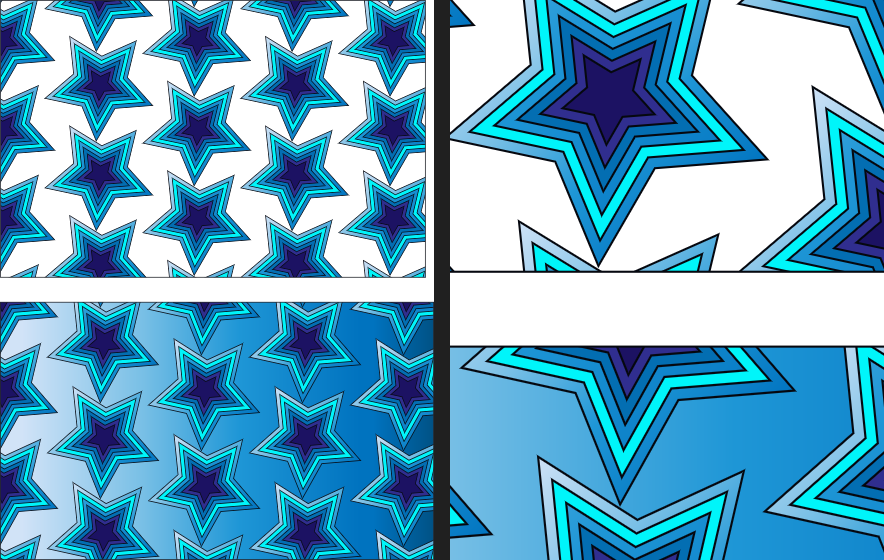
Left, the full canvas; right, a detail of the centre.
Write a Shadertoy shader that draws this pattern.

```glsl
const float TAU = 6.2831853;
const float STAR_RADIUS = 0.1305;
const float STAR_TILT = -0.38;
const float NOTCH = 0.5;
const float LINE_HALF = 0.0008;
const vec2 PITCH = vec2(0.2256, 0.2064);
const vec3 INK = vec3(0.02, 0.03, 0.06);

float ramp(float a, float b, float t) {
    return clamp((t - a) / (b - a), 0.0, 1.0);
}

// Pale to deep blue
vec3 blueRamp(float t) {
    vec3 c = mix(vec3(0.82, 0.89, 0.97), vec3(0.47, 0.75, 0.90), ramp(0.05, 0.33, t));
    c = mix(c, vec3(0.12, 0.59, 0.84), ramp(0.33, 0.55, t));
    c = mix(c, vec3(0.00, 0.45, 0.75), ramp(0.55, 0.83, t));
    return mix(c, vec3(0.00, 0.32, 0.52), ramp(0.86, 1.0, t));
}

float fillCover(float d, float px) {
    return clamp(0.5 - d / px, 0.0, 1.0);
}

float lineCover(float d, float px) {
    return fillCover(abs(d) - LINE_HALF, px);
}

// Normal of the folded star edge that joins tip (1, 0) to the notch
vec2 edgeNormal(float notch) {
    vec2 n = notch * vec2(cos(TAU / 10.0), sin(TAU / 10.0));
    return normalize(vec2(n.y, 1.0 - n.x));
}

// Radius of the concentric star that passes through p
float starGauge(vec2 p, float tilt, vec2 normal) {
    float sector = TAU / 5.0;
    float a = mod(atan(p.y, p.x) - tilt + 0.5 * sector, sector) - 0.5 * sector;
    return dot(length(p) * vec2(cos(a), abs(sin(a))), normal) / normal.x;
}

// Offset from the closest star in columns staggered by half a row
vec2 nearestStar(vec2 p, vec2 pitch, vec2 normal) {
    vec2 best = vec2(9.0);
    float bestGauge = 99.0;
    float middle = floor(p.x / pitch.x + 0.5);
    for (int i = -1; i <= 1; i++) {
        float column = middle + float(i);
        float shift = 0.5 * mod(column, 2.0);
        float row = floor(p.y / pitch.y - shift + 0.5);
        for (int j = -1; j <= 1; j++) {
            vec2 local = p - vec2(column, row + float(j) + shift) * pitch;
            float gauge = starGauge(local, STAR_TILT, normal);
            if (gauge < bestGauge) {
                bestGauge = gauge;
                best = local;
            }
        }
    }
    return best;
}

// Nested outlined bands, painted from the rim inward
vec3 paintStars(vec3 ground, vec2 p, float px) {
    vec2 normal = edgeNormal(NOTCH);
    vec2 local = nearestStar(p, PITCH, normal) / STAR_RADIUS;
    float gauge = starGauge(local, STAR_TILT, normal);
    float slant = 0.5 + 0.5 * dot(local, vec2(0.7071, -0.7071));
    float sizes[6] = float[6](1.0, 0.85, 0.70, 0.56, 0.42, 0.285);
    vec3 bands[6] = vec3[6](
        blueRamp(0.05 + 0.8 * slant),
        vec3(0.00, 0.96, 0.98),
        blueRamp(0.45 + 0.35 * slant),
        vec3(0.01, 0.43, 0.70),
        vec3(0.19, 0.18, 0.56),
        vec3(0.11, 0.07, 0.39));
    vec3 color = ground;
    for (int i = 0; i < 6; i++) {
        float d = (gauge - sizes[i]) * normal.x * STAR_RADIUS;
        color = mix(color, bands[i], fillCover(d, px));
        color = mix(color, INK, lineCover(d, px));
    }
    return color;
}

float boxDistance(vec2 p, vec2 low, vec2 high) {
    vec2 d = max(low - p, p - high);
    return length(max(d, 0.0)) + min(max(d.x, d.y), 0.0);
}

// Framed panel of stars; stretch scales the lattice around origin
vec3 paintPanel(vec3 under, vec3 ground, vec2 p, vec2 low, vec2 high,
                vec2 origin, vec2 stretch, float px) {
    float d = boxDistance(p, low, high);
    vec3 stars = paintStars(ground, (p - origin) / stretch, px);
    vec3 color = mix(under, stars, fillCover(d, px));
    return mix(color, INK, lineCover(d, px));
}

void mainImage(out vec4 fragColor, in vec2 fragCoord) {
    float px = 1.0 / iResolution.x;
    vec2 p = fragCoord * px;
    float top = iResolution.y * px;
    vec3 white = vec3(1.0);
    vec3 color = paintPanel(white, white, p, vec2(0.0015, 0.6515), vec2(0.980, top - 0.0008),
                            vec2(0.0047, 0.7862), vec2(1.0), px);
    color = paintPanel(color, blueRamp(p.x), p, vec2(0.0008), vec2(0.9992, 0.594),
                       vec2(0.0072, 0.1707), vec2(1.032, 1.069), px);
    fragColor = vec4(color, 1.0);
}
```
